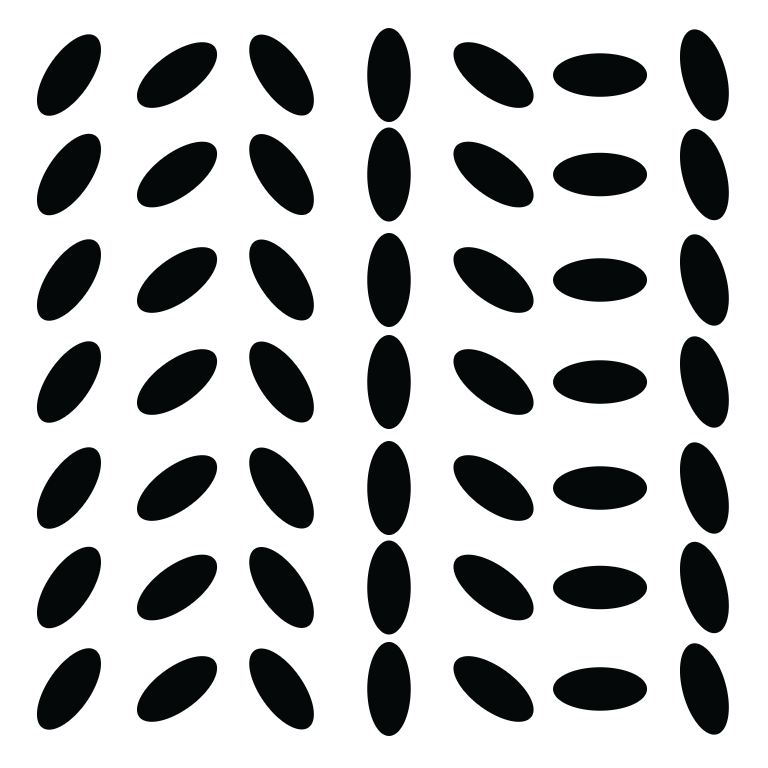
A Shadertoy shader for this pattern:

```glsl
#define COUNT 7
#define FIRST vec2(0.0898, 0.1029)
#define PITCH vec2(0.1379, 0.13323)
#define RADII vec2(0.0612, 0.0283)
#define INK vec3(0.02, 0.03, 0.03)
#define PAPER vec3(1.0)

// Tilt of each column in degrees, left to right
const float TILT[COUNT] = float[](55.7, 36.2, -55.0, 90.0, -36.2, 0.0, -74.5);

// Uneven spacing of columns (left to right) and rows (bottom to top)
const float COLUMN_SHIFT[COUNT] = float[](0.0, 0.0028, 0.001, 0.003, 0.0012, 0.002, 0.0);
const float ROW_SHIFT[COUNT] = float[](0.0, -0.0011, -0.0048, 0.0, -0.0004, 0.0037, 0.0);

// Rotates the point by -angle, into the frame of the tilted shape
vec2 toLocal(vec2 p, float angle) {
    float c = cos(angle), s = sin(angle);
    return vec2(c * p.x + s * p.y, c * p.y - s * p.x);
}

// First-order signed distance to an ellipse
float ellipseDistance(vec2 p, vec2 radii) {
    float k = length(p / radii);
    float slope = length(p / (radii * radii));
    return k * (k - 1.0) / max(slope, 1e-4);
}

void mainImage(out vec4 fragColor, in vec2 fragCoord) {
    vec2 p = fragCoord / iResolution.y;
    float pixel = 1.0 / iResolution.y;

    // Nearest grid cell and its shifted centre
    vec2 cell = clamp(floor((p - FIRST) / PITCH + 0.5), 0.0, float(COUNT - 1));
    int column = int(cell.x), row = int(cell.y);
    vec2 center = FIRST + PITCH * cell + vec2(COLUMN_SHIFT[column], ROW_SHIFT[row]);

    // Tilted ellipse with a one-pixel soft edge
    vec2 q = toLocal(p - center, radians(TILT[column]));
    float coverage = clamp(0.5 - ellipseDistance(q, RADII) / pixel, 0.0, 1.0);
    fragColor = vec4(mix(PAPER, INK, coverage), 1.0);
}
```
